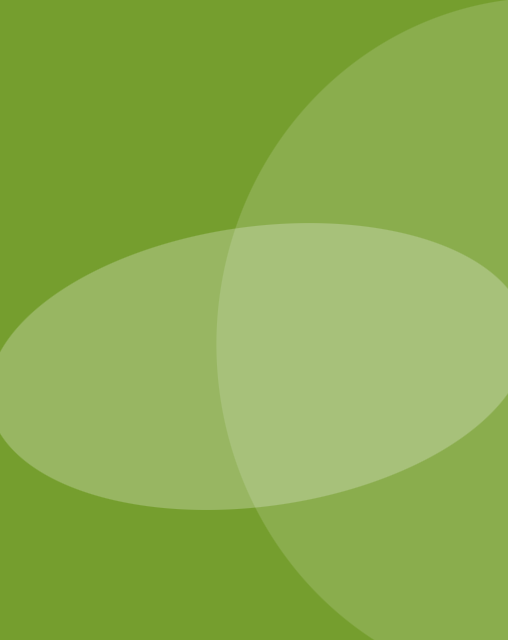
This background is drawn by a Shadertoy shader. Its source:

```glsl
// Flat green backdrop overlaid with two large translucent white ellipses.

const vec3 LEAF_GREEN = vec3(0.459, 0.620, 0.180);
const vec3 VEIL_WHITE = vec3(1.0);

// Antialiased coverage of an ellipse whose axis rises by slope along x.
float ellipseMask(vec2 uv, vec2 center, vec2 radii, float slope) {
    vec2 offset = uv - center;
    offset.y -= slope * offset.x;
    float field = length(offset / radii) - 1.0;
    return clamp(0.5 - field / max(fwidth(field), 1e-5), 0.0, 1.0);
}

// Lays a translucent veil over a colour.
vec3 addVeil(vec3 base, float mask, float opacity) {
    return mix(base, VEIL_WHITE, mask * opacity);
}

void mainImage(out vec4 fragColor, in vec2 fragCoord) {
    vec2 uv = fragCoord / iResolution.xy;

    // Tall disc entering from the right
    float disc = ellipseMask(uv, vec2(1.077, 0.462), vec2(0.651, 0.542), 0.0);

    // Wide tilted ellipse crossing the lower middle
    float lens = ellipseMask(uv, vec2(0.5077, 0.4273), vec2(0.5302, 0.220), 0.0807);

    vec3 color = addVeil(LEAF_GREEN, disc, 0.15);
    color = addVeil(color, lens, 0.25);
    fragColor = vec4(color, 1.0);
}
```
